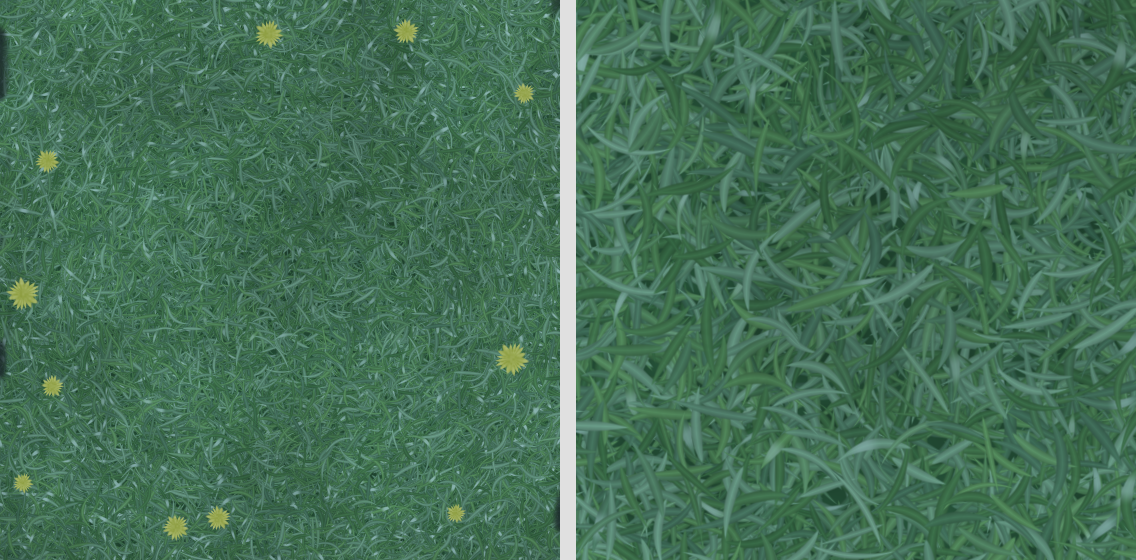
Left, the full canvas; right, a detail of the centre.
Give the GLSL for this texture, as a Shadertoy shader.

```glsl
// Meadow grass seen from above, with pale glints and yellow flowers near the border.

const float PI = 3.14159;
const int LAYERS = 26;
const int FLOWERS = 11;

const vec3 SOIL = vec3(0.10, 0.15, 0.16);
const vec3 SHADE = vec3(0.13, 0.29, 0.20);
const vec3 GREEN_DARK = vec3(0.14, 0.31, 0.20);
const vec3 GREEN_LIGHT = vec3(0.31, 0.51, 0.34);
const vec3 BLUE_DARK = vec3(0.17, 0.33, 0.26);
const vec3 BLUE_LIGHT = vec3(0.39, 0.57, 0.50);
const vec3 GLINT = vec3(0.56, 0.71, 0.72);
const vec3 PETAL_PALE = vec3(0.70, 0.75, 0.46);
const vec3 PETAL_DEEP = vec3(0.55, 0.61, 0.22);

float hash(vec2 p) {
    return fract(sin(dot(p, vec2(127.1, 311.7))) * 43758.5453);
}

vec2 hash2(vec2 p) {
    return vec2(hash(p), hash(p + 37.7));
}

float noise(vec2 p) {
    vec2 cell = floor(p), f = fract(p);
    f = f * f * (3.0 - 2.0 * f);
    float low = mix(hash(cell), hash(cell + vec2(1, 0)), f.x);
    float high = mix(hash(cell + vec2(0, 1)), hash(cell + vec2(1, 1)), f.x);
    return mix(low, high, f.y);
}

vec2 rotate(vec2 p, float angle) {
    float c = cos(angle), s = sin(angle);
    return vec2(c * p.x + s * p.y, c * p.y - s * p.x);
}

// Curved, tapered blade: x is coverage, y is the position across its half width.
vec2 blade(vec2 p, float halfLength, float halfWidth, float bend, float soft) {
    float along = p.x / halfLength;
    float across = abs(p.y + bend * (p.x * p.x - 0.2));
    float width = halfWidth * (1.0 - along * along) * (1.0 - 0.35 * along);
    float cover = 1.0 - smoothstep(width - soft, width + soft, across);
    cover *= 1.0 - smoothstep(0.85, 1.0, abs(along));
    return vec2(cover, clamp(across / halfWidth, 0.0, 1.0));
}

vec3 bladeColor(float tone, float blueness) {
    vec3 green = mix(GREEN_DARK, GREEN_LIGHT, tone);
    vec3 blue = mix(BLUE_DARK, BLUE_LIGHT, tone);
    return mix(green, blue, smoothstep(0.3, 0.7, blueness));
}

// One sheet of blades, leaning outward from the centre of the canvas.
vec3 grassLayer(vec3 color, vec2 uv, float scale, float depth, float seed, float pixel) {
    vec2 offset = hash2(vec2(seed, 4.3)) * 9.0;
    vec2 p = uv * scale + offset;
    vec2 home = floor(p);
    float soft = scale * (0.0005 + 0.5 * pixel);
    for (int y = -1; y <= 1; y++)
    for (int x = -1; x <= 1; x++) {
        vec2 cell = home + vec2(x, y);
        vec2 id = cell + seed * 17.3;
        vec2 root = cell + hash2(id);
        vec2 outward = (root - offset) / scale - 0.5;
        float rim = smoothstep(0.05, 0.6, length(outward));
        vec2 shape = hash2(id + 5.1), tint = hash2(id + 11.9);
        float spread = mix(2.0, 1.1, rim) * PI;
        float angle = atan(outward.y, outward.x) + (hash(id + 23.4) - 0.5) * spread;
        vec2 q = rotate(p - root, angle);
        float halfLength = mix(0.5, 0.8, shape.x) + 0.18 * rim;
        float halfWidth = mix(0.05, 0.10, shape.y);
        vec2 b = blade(q, halfLength, halfWidth, (tint.x - 0.5) * 1.3, soft);

        vec3 tone = bladeColor(mix(tint.y, depth, 0.28), hash(id + 31.2));
        tone *= mix(1.08, 0.84, b.y);
        // Short wet highlight on a few upper blades.
        float shiny = step(0.93 - 0.06 * rim, hash(id + 47.6)) * step(0.5, depth);
        float spot = 1.0 - smoothstep(0.05, 0.32, abs(q.x - 0.15));
        tone = mix(tone, GLINT, shiny * spot * mix(0.5, 0.9, rim));
        color = mix(color, tone, b.x * 0.95);
    }
    return color;
}

// Ragged round head made of many thin rays.
vec3 flower(vec3 color, vec2 p, float radius, float seed, float pixel) {
    float r = length(p) / radius;
    float angle = atan(p.y, p.x);
    float rays = 0.5 + 0.5 * sin(angle * 17.0 + seed + 2.0 * sin(angle * 3.0 + seed));
    float edge = 0.72 + 0.28 * rays + 0.08 * sin(angle * 5.0 + seed);
    float soft = 0.06 + pixel / radius;
    float cover = 1.0 - smoothstep(edge - soft, edge + soft, r);
    float grain = noise(p / radius * 7.0 + seed);
    float pale = 0.25 + 0.45 * rays * smoothstep(0.2, 0.8, r) + 0.4 * (grain - 0.3);
    return mix(color, mix(PETAL_DEEP, PETAL_PALE, clamp(pale, 0.0, 1.0)), cover * 0.95);
}

// Spots along the border, densest toward the lower left corner.
vec2 flowerPlace(float index) {
    float s = 2.0 * (index + hash(vec2(index, 2.7))) / float(FLOWERS) - 1.0;
    float angle = 1.25 * PI + PI * s * (0.45 + 0.55 * abs(s));
    vec2 d = vec2(cos(angle), sin(angle));
    float reach = mix(0.40, 0.50, hash(vec2(index, 8.1)));
    return 0.5 + reach * d / max(abs(d.x), abs(d.y));
}

void mainImage(out vec4 fragColor, in vec2 fragCoord) {
    vec2 uv = fragCoord / iResolution.xy;
    float pixel = 1.0 / iResolution.y;
    vec3 color = SHADE * mix(0.8, 1.1, noise(uv * 60.0));

    for (int i = 0; i < LAYERS; i++) {
        float depth = float(i) / float(LAYERS - 1);
        float scale = mix(27.0, 37.0, hash(vec2(i, 6.2)));
        color = grassLayer(color, uv, scale, depth, float(i) + 1.0, pixel);
    }

    // Broad light variation and bare gaps at the side borders.
    color *= 0.90 + 0.14 * noise(uv * 6.0) + 0.08 * noise(uv * 22.0);
    float side = smoothstep(0.475, 0.5, abs(uv.x - 0.5));
    color = mix(color, SOIL, 0.8 * side * smoothstep(0.55, 0.75, noise(uv * vec2(30.0, 14.0))));

    for (int i = 0; i < FLOWERS; i++) {
        float index = float(i);
        float radius = mix(0.016, 0.028, hash(vec2(index, 5.5)));
        color = flower(color, uv - flowerPlace(index), radius, index * 1.7, pixel);
    }
    fragColor = vec4(color, 1.0);
}
```
